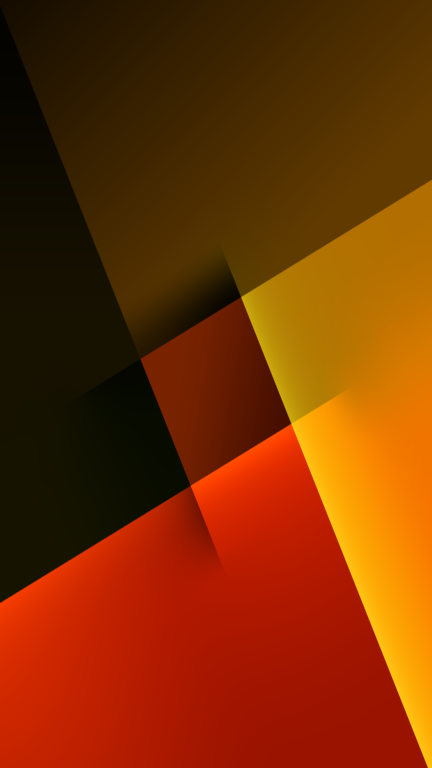
Reproduce this background procedurally as a Shadertoy shader.

```glsl
// Antialiased step across an edge at zero; soft is the half width.
float edge(float d, float soft) {
    return smoothstep(-soft, soft, d);
}

// Light or shade that fades with distance from a fold.
float falloff(float d, float reach) {
    return exp(-max(d, 0.0) / reach);
}

// Skewed grid: x crosses the steep folds, y descends the shallow folds.
// The central tile spans 0..1 on both axes.
vec2 foldCoords(vec2 p) {
    float across = (p.x - 0.324 + (p.y - 0.949) * 0.397) / 0.290;
    float down = (1.090 + 0.615 * (p.x - 0.558) - p.y) / 0.365;
    return vec2(across, down);
}

vec3 darkPanel(vec2 f, float depth, float soft) {
    vec3 upper = vec3(0.090, 0.068, 0.0) * mix(0.15, 1.0, smoothstep(0.0, 0.45, depth));
    vec3 lower = mix(vec3(0.085, 0.078, 0.0), vec3(0.035, 0.050, 0.0), smoothstep(-1.3, -0.1, f.x));
    float shade = 0.55 * smoothstep(-0.9, 0.0, f.x) * falloff(f.y, 0.35);
    lower *= 1.0 - shade;
    float reveal = mix(smoothstep(-0.5, 0.6, f.y), edge(f.y, soft), smoothstep(-0.9, -0.4, f.x));
    return mix(upper, lower, reveal);
}

vec3 brownPanel(vec2 f, vec2 uv, float depth, float soft) {
    float light = clamp(0.19 + 0.60 * uv.x + 1.1 * depth, 0.0, 0.95);
    vec3 col = vec3(0.400, 0.238, 0.0) * light;
    col += vec3(-0.03, 0.025, 0.0) * falloff(abs(f.x - 1.0), 0.35) * smoothstep(-0.8, 0.0, f.y);
    float shade = smoothstep(-0.47, 0.02, f.y) * mix(0.60, 0.93, smoothstep(0.0, 1.0, f.x));
    return col * (1.0 - shade * (1.0 - edge(f.x - 1.0, soft)));
}

vec3 centreTile(vec2 f) {
    float shade = smoothstep(0.35, 1.9, f.x + 0.8 * f.y);
    return mix(vec3(0.47, 0.135, 0.0), vec3(0.27, 0.055, 0.0), shade);
}

vec3 goldPanel(vec2 f, float soft) {
    // The upper band is olive beside the fold, amber farther away.
    vec3 band = mix(vec3(0.70, 0.43, 0.0), vec3(0.68, 0.52, 0.02), falloff(f.x - 1.0, 0.55));
    band += vec3(0.12, 0.15, 0.03) * falloff(f.x - 1.0, 0.13);
    band = mix(band, vec3(0.84, 0.47, 0.0), smoothstep(0.2, 1.3, f.y) * smoothstep(1.35, 2.2, f.x));

    vec3 flame = mix(vec3(0.99, 0.64, 0.0), vec3(0.98, 0.44, 0.0), smoothstep(1.0, 2.0, f.x));
    flame += vec3(0.01, 0.14, 0.08) * falloff(f.x - 1.0, 0.12);
    flame = mix(flame, vec3(0.86, 0.49, 0.0), smoothstep(1.4, 1.9, f.x) * falloff(f.y - 1.0, 0.6));

    // The lower fold dissolves beyond its tip.
    float blend = smoothstep(0.7, 1.5, f.y);
    return mix(band, flame, mix(edge(f.y - 1.0, soft), blend, smoothstep(1.3, 1.65, f.x)));
}

vec3 redPanel(vec2 f, float soft) {
    float below = f.y - 1.0;
    vec3 deep = mix(vec3(0.68, 0.092, 0.0), vec3(0.60, 0.075, 0.0), smoothstep(1.5, 3.2, f.y));
    float leftGlow = smoothstep(-0.1, -2.2, f.x);
    vec3 left = mix(deep, vec3(0.88, 0.19, 0.0), 0.85 * leftGlow * falloff(below, 2.0));
    left += vec3(0.14, 0.075, 0.0) * falloff(below, 0.25);
    float shade = 0.42 * falloff(-f.x, 0.22) * smoothstep(1.75, 1.2, f.y);
    left *= 1.0 - shade;

    vec3 right = mix(deep, vec3(0.99, 0.19, 0.0), falloff(below, 0.48));
    right += vec3(0.06, 0.12, 0.0) * falloff(below, 0.13);

    // The steep fold softens where it runs out.
    float crisp = edge(f.x, soft);
    float loose = smoothstep(-0.7, 0.7, f.x);
    return mix(left, right, mix(crisp, loose, smoothstep(1.5, 1.75, f.y)));
}

void mainImage(out vec4 fragColor, in vec2 fragCoord) {
    vec2 uv = fragCoord / iResolution.xy;
    vec2 p = vec2(uv.x, uv.y * 16.0 / 9.0);
    vec2 f = foldCoords(p);
    float soft = 3.0 / iResolution.x;
    float depth = 1.0 - uv.y;

    // Panels divided by the two steep and two shallow folds.
    float pastLeft = edge(f.x, soft);
    float pastRight = edge(f.x - 1.0, soft);
    float pastUpper = edge(f.y, soft);
    float pastLower = edge(f.y - 1.0, soft);

    vec3 brown = brownPanel(f, uv, depth, soft);
    vec3 leftSide = mix(darkPanel(f, depth, soft), redPanel(f, soft), pastLower);
    vec3 middle = mix(mix(brown, centreTile(f), pastUpper), redPanel(f, soft), pastLower);
    vec3 rightSide = mix(brown, goldPanel(f, soft), pastUpper);
    vec3 col = mix(mix(leftSide, middle, pastLeft), rightSide, pastRight);

    fragColor = vec4(clamp(col, 0.0, 1.0), 1.0);
}
```
